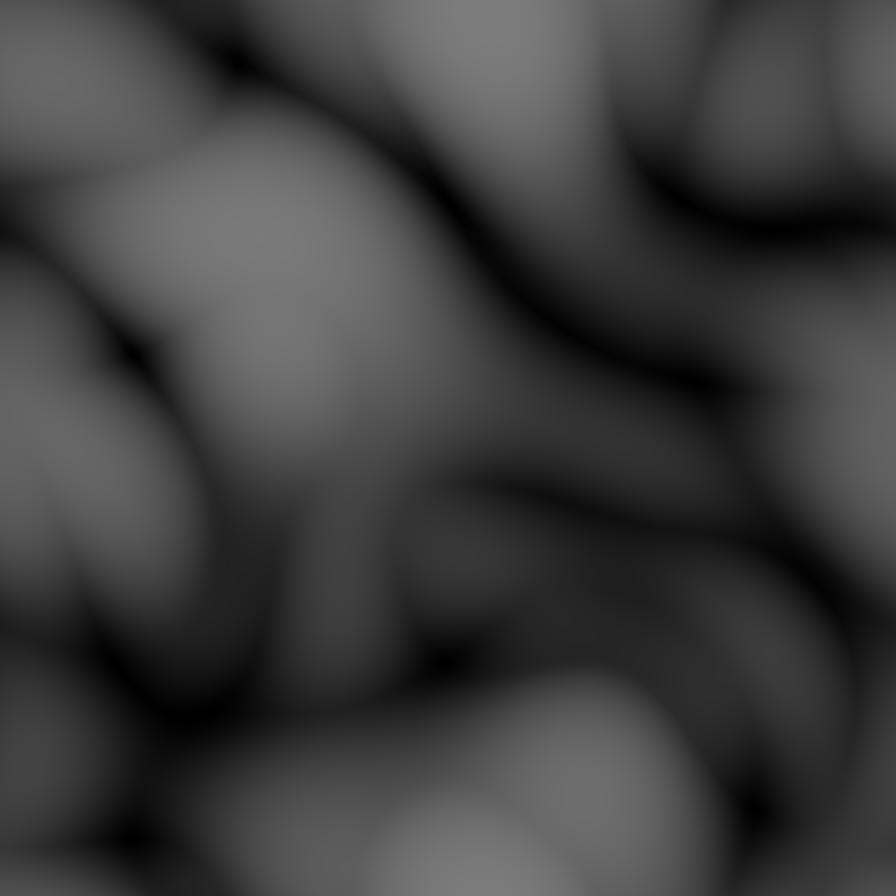
Write a WebGL 1 fragment shader that draws this texture.

```glsl
precision highp float;
uniform vec2 u_resolution;

const float TAU = 6.2831853;
const int MAX_WAVES = 5;

float hash(vec2 p, float seed) {
  return fract(sin(dot(p, vec2(12.9898, 78.233)) + seed * 37.719) * 43758.547);
}

// Layered sines with whole wave counts, so the field wraps on both axes.
// Waves are weighted around one frequency; the result has unit variance.
// A positive lean favours ridges along the falling diagonal.
float waveField(vec2 uv, float frequency, float spread, float lean, float seed) {
  float sum = 0.0;
  float power = 0.0;
  for (int i = 0; i <= MAX_WAVES; i++) {
    for (int j = -MAX_WAVES; j <= MAX_WAVES; j++) {
      if (i == 0 && j <= 0) continue; // mirrored duplicates
      vec2 waves = vec2(float(i), float(j));
      float offset = (length(waves) - frequency) / spread;
      float diagonal = 2.0 * waves.x * waves.y / dot(waves, waves);
      float weight = exp(lean * diagonal - 0.5 * offset * offset);
      float phase = hash(waves, seed);
      sum += weight * sin(TAU * (dot(waves, uv) + phase));
      power += 0.5 * weight * weight;
    }
  }
  return sum / sqrt(power);
}

// Absolute value with a slightly rounded crease
float fold(float x, float rounding) {
  return sqrt(x * x + rounding * rounding) - rounding;
}

// Nearly linear in the darks, compressed in the lights
float toneCurve(float x, float gain, float shoulder) {
  float s = x * shoulder;
  return gain * x / sqrt(1.0 + s * s);
}

void main() {
  vec2 uv = gl_FragCoord.xy / u_resolution;

  // Broad folds plus a weaker, finer layer of creases
  float broad = fold(waveField(uv, 1.45, 0.5, 0.35, 3.0), 0.1);
  float fine = fold(waveField(uv, 2.5, 0.55, 0.3, 8.0), 0.1);
  float height = broad + 0.4 * fine;

  float gray = toneCurve(height, 0.3, 0.52);
  gl_FragColor = vec4(vec3(gray), 1.0);
}
```
